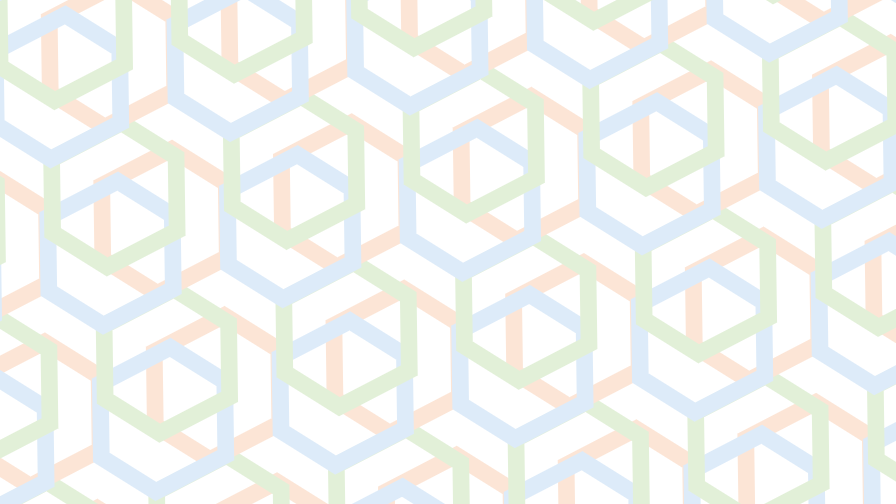
Give the GLSL for this pattern, as a Shadertoy shader.

```glsl
// Lengths are in canvas heights.
const vec2 ORIGIN = vec2(0.2269, 0.6134);
const vec2 COLUMN_STEP = vec2(0.3565, 0.0525);
const vec2 ROW_STEP = vec2(0.1042, -0.3299);

// Half of the slightly skewed hexagon; the rest follows by point symmetry.
const vec2 TOP = vec2(0.0150, 0.1620);
const vec2 UPPER_RIGHT = vec2(0.1389, 0.0845);
const vec2 LOWER_RIGHT = vec2(0.1412, -0.0810);
const float LINE_WIDTH = 0.0331;

const vec2 PEACH_OFFSET = vec2(0.0995, -0.0525);
const vec2 BLUE_OFFSET = vec2(-0.0076, -0.1157);
const vec2 GREEN_OFFSET = vec2(0.0);

const vec3 PAPER = vec3(1.0);
const vec3 PEACH = vec3(0.988, 0.898, 0.839);
const vec3 BLUE = vec3(0.867, 0.922, 0.976);
const vec3 GREEN = vec3(0.886, 0.941, 0.847);

float cross2(vec2 a, vec2 b) {
    return a.x * b.y - a.y * b.x;
}

// Distance to the strip between edge ab and its opposite edge.
float stripDistance(vec2 p, vec2 a, vec2 b) {
    vec2 normal = normalize(vec2(a.y - b.y, b.x - a.x));
    return abs(dot(p, normal)) - dot(a, normal);
}

float hexagonRing(vec2 p) {
    float d = max(stripDistance(p, TOP, UPPER_RIGHT),
              max(stripDistance(p, UPPER_RIGHT, LOWER_RIGHT),
                  stripDistance(p, LOWER_RIGHT, -TOP)));
    return max(d, -d - LINE_WIDTH);
}

// Paints one row of equal rings over the colour below.
vec3 paintRow(vec3 below, vec3 ink, vec2 p) {
    p -= COLUMN_STEP * floor(p.x / COLUMN_STEP.x + 0.5);
    float coverage = clamp(0.5 - hexagonRing(p) * iResolution.y, 0.0, 1.0);
    return mix(below, ink, coverage);
}

void mainImage(out vec4 fragColor, in vec2 fragCoord) {
    vec2 p = fragCoord / iResolution.y - ORIGIN;
    float row = floor(cross2(COLUMN_STEP, p) / cross2(COLUMN_STEP, ROW_STEP));

    // Each row overlaps the one beneath it, so the lower row is drawn first.
    vec3 color = PAPER;
    for (int i = 1; i >= 0; i--) {
        vec2 q = p - ROW_STEP * (row + float(i));
        color = paintRow(color, PEACH, q - PEACH_OFFSET);
        color = paintRow(color, BLUE, q - BLUE_OFFSET);
        color = paintRow(color, GREEN, q - GREEN_OFFSET);
    }
    fragColor = vec4(color, 1.0);
}
```
